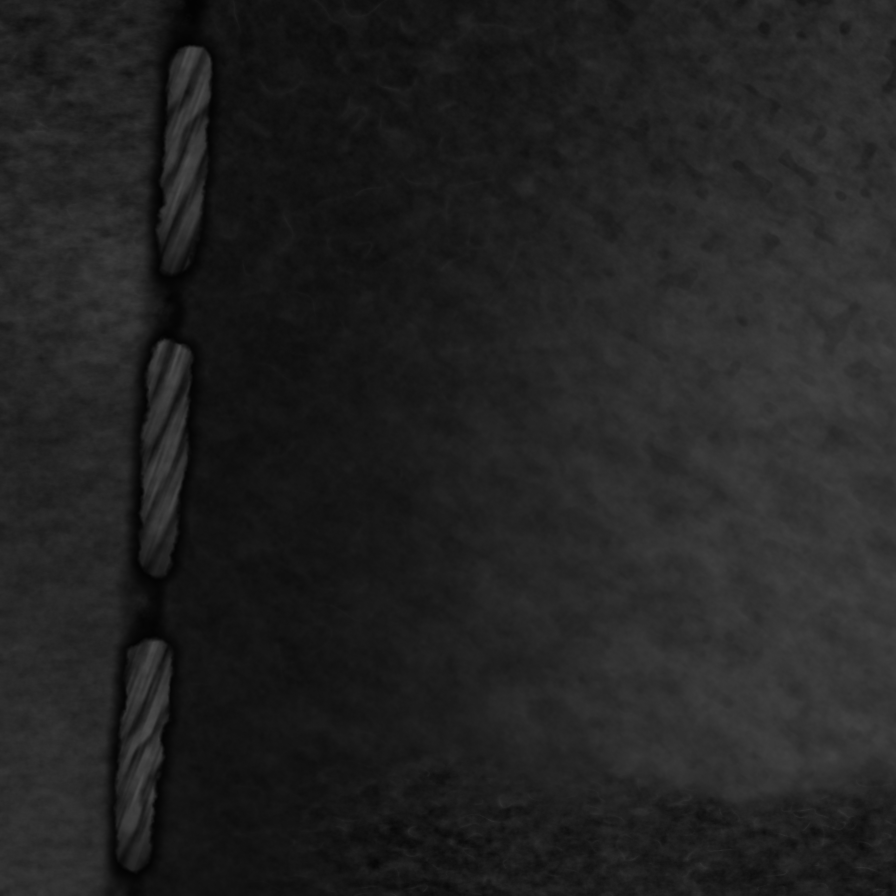
This texture is drawn by a Shadertoy shader. Its source:

```glsl
// Dark leather with a slanted seam of twisted thread stitches near the left side.
// Soft tonal gradients set the light; layered value noise adds grain, creases
// and pores; each stitch is a repeated tapered capsule with diagonal strands.

const float STITCH_PERIOD = 0.332;
const float STITCH_CENTER = 0.156;
const float STITCH_HALF_LENGTH = 0.131;
const float STITCH_HALF_WIDTH = 0.025;

float hash(vec2 p) {
    vec3 q = fract(vec3(p.xyx) * 0.1031);
    q += dot(q, q.yzx + 33.33);
    return fract((q.x + q.y) * q.z);
}

float noise(vec2 p) {
    vec2 cell = floor(p), f = fract(p);
    f = f * f * (3.0 - 2.0 * f);
    float low = mix(hash(cell), hash(cell + vec2(1, 0)), f.x);
    float high = mix(hash(cell + vec2(0, 1)), hash(cell + vec2(1, 1)), f.x);
    return mix(low, high, f.y);
}

// Layered noise centered on zero
float grain(vec2 p) {
    float sum = 0.0, weight = 0.5;
    for (int i = 0; i < 4; i++) {
        sum += weight * (noise(p) - 0.5);
        p = mat2(0.8, 0.6, -0.6, 0.8) * p * 2.03 + 7.1;
        weight *= 0.55;
    }
    return sum;
}

// Short bright threads: ridge lines kept only where a second noise is high
float fibers(vec2 p) {
    vec2 warp = vec2(noise(p * 0.8 + 3.0), noise(p * 0.8 + 19.0));
    float ridge = 1.0 - abs(2.0 * noise(p + 1.2 * warp) - 1.0);
    return pow(ridge, 4.0) * smoothstep(0.4, 0.85, noise(p * 1.3 + 41.0));
}

float glow(vec2 p, vec2 center, vec2 size) {
    vec2 d = (p - center) / size;
    return exp(-dot(d, d));
}

float seamX(float y) {
    return 0.147 + 0.07 * y + 0.004 * (noise(vec2(y * 9.0, 4.0)) - 0.5);
}

// Left panel: fine wrinkles, darker toward the top corner and the seam
float leftLeather(vec2 p, float side) {
    float tone = 0.15 - 0.03 * smoothstep(0.72, 1.0, p.y);
    tone += 0.035 * glow(p, vec2(0.14, 0.67), vec2(0.09, 0.1));
    tone += 0.03 * glow(p, vec2(0.04, 0.06), vec2(0.09, 0.2));
    tone -= 0.02 * glow(p, vec2(0.02, 0.5), vec2(0.07, 0.1));
    float upper = smoothstep(0.35, 0.9, p.y);
    tone += grain(p * vec2(42.0, 85.0)) * mix(0.07, 0.13, upper);
    tone += grain(p * 130.0) * 0.05;
    tone += 0.035 * fibers(p * vec2(38.0, 65.0)) * upper;
    float edge = -side + 0.02 * grain(p * 30.0);
    return tone * mix(0.3, 1.0, smoothstep(0.012, 0.045, edge));
}

// Right panel: a dark valley beside the seam rising to a lit swell
float rightLeather(vec2 p) {
    float start = 0.25 + 0.11 * smoothstep(0.45, 1.0, p.y);
    float lit = smoothstep(start, start + 0.68, p.x);
    float tone = 0.07 + 0.147 * lit;
    tone -= 0.05 * lit * smoothstep(0.6, 1.0, p.y);
    float sharp = smoothstep(0.4, 0.95, p.y);

    // Soft pebbles running down to the right, finer toward the top
    vec2 along = vec2(0.85 * p.x - 0.53 * p.y, 0.53 * p.x + 0.85 * p.y);
    float coarse = grain(along * vec2(27.0, 42.0));
    float fine = grain(along * vec2(52.0, 78.0) + 15.0);
    tone += mix(coarse, fine, 0.25 + 0.5 * sharp) * mix(0.055, 0.125, lit);
    tone += grain(p * 140.0) * mix(0.03, 0.045, sharp);

    // Scattered pores and faint creases
    float pores = smoothstep(0.68, 0.88, noise(along * vec2(52.0, 62.0) + 31.0));
    tone -= 0.045 * pores * lit * (0.4 + 0.6 * sharp);
    tone += 0.04 * fibers(p * 34.0) * (1.0 - 0.6 * lit) * (0.4 + 0.6 * sharp);

    // Shaded fold along the bottom, flecked with short fibers
    float foldEdge = 0.13 + 0.16 * grain(p * vec2(8.0, 14.0));
    float fold = 1.0 - smoothstep(foldEdge - 0.08, foldEdge + 0.045, p.y);
    float foldTone = mix(0.07, 0.108, smoothstep(0.25, 0.75, p.x));
    foldTone += 0.12 * grain(p * vec2(50.0, 85.0)) + 0.07 * grain(p * 150.0);
    foldTone += 0.05 * fibers(p * vec2(52.0, 90.0));
    return mix(tone, foldTone, fold * smoothstep(0.2, 0.5, p.x));
}

float capsule(vec2 p, float halfLength, float radius) {
    p.y -= clamp(p.y, -halfLength + radius, halfLength - radius);
    return length(p) - radius;
}

// Twisted strands climb steeply from lower left to upper right
float threadTone(vec2 q, float id) {
    float twist = q.y / 0.073 - q.x * 32.0 + 0.37 * id;
    float strand = fract(twist + 0.5 * (noise(q * 28.0 + id * 5.0) - 0.5));
    float groove = smoothstep(0.0, 0.28, strand) * smoothstep(1.0, 0.62, strand);
    groove *= mix(0.75, 1.0, smoothstep(-0.025, 0.01, q.x));
    float rounding = sqrt(max(0.0, 1.0 - pow(q.x / 0.028, 2.0)));
    float strandFiber = noise(vec2(q.x * 280.0 - q.y * 80.0, q.y * 26.0 + id * 9.0));
    float tone = mix(0.115, 0.235, groove) + 0.09 * (strandFiber - 0.5);
    tone += 0.08 * grain(q * 90.0 + id * 13.0);
    return tone * (0.4 + 0.6 * rounding) * mix(0.5, 1.05, smoothstep(-0.13, -0.05, q.y));
}

void mainImage(out vec4 fragColor, in vec2 fragCoord) {
    vec2 p = fragCoord / iResolution.xy;
    float pixel = 1.0 / iResolution.y;
    float side = p.x - seamX(p.y);
    float tone = mix(leftLeather(p, side), rightLeather(p), smoothstep(-0.012, 0.018, side));

    // Repeated stitches, narrower at the lower end, with ragged outlines
    float id = floor((p.y - STITCH_CENTER) / STITCH_PERIOD + 0.5);
    vec2 q = vec2(side, p.y - STITCH_CENTER - id * STITCH_PERIOD);
    float rough = 0.016 * grain(p * 45.0);
    float radius = STITCH_HALF_WIDTH - 0.006 * smoothstep(0.02, -0.13, q.y);
    float stitch = capsule(q, STITCH_HALF_LENGTH, radius) + rough;
    tone *= mix(0.2, 1.0, smoothstep(-0.002, 0.018, stitch - 0.5 * rough));

    // Pinched holes with small frayed knots between the stitches
    float gap = abs(q.y) - 0.5 * STITCH_PERIOD;
    float hole = length(vec2(side * 1.7, gap * 0.8)) + 1.6 * rough;
    tone *= mix(0.25, 1.0, smoothstep(0.008, 0.035, hole));
    float knot = glow(vec2(side, gap), vec2(-0.012, 0.0), vec2(0.014, 0.018));
    tone += 0.1 * knot * max(0.0, 0.3 + 2.0 * grain(p * 60.0));
    float cover = 1.0 - smoothstep(-pixel - 0.003, pixel + 0.002, stitch);
    tone = mix(tone, threadTone(q, id), cover);

    fragColor = vec4(vec3(clamp(tone, 0.012, 1.0)), 1.0);
}
```
